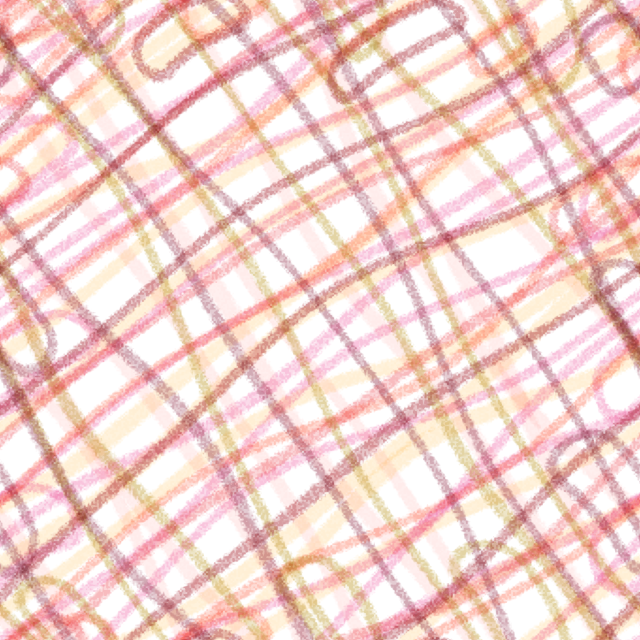
Write a Shadertoy shader that draws this pattern.

```glsl
const float TAU = 6.2831853;
const int INKS = 8;
const int HAIRPINS = 16;
const float GRAIN_CELLS = 340.0;   // whole number, so the grain wraps
const float ROUGHNESS = 0.0042;    // raggedness of the stroke edges
const float SOFTNESS = 0.0038;     // blur of the stroke edges
const float BEND = 0.023;          // sideways drift of the long strokes
const float THIN_COVER = 0.28;     // pigment in the paper's hollows
const float FULL_COVER = 0.46;     // pigment on the paper's ridges
const float PALE_COVER = 0.42;     // even pigment of the two pale inks
const vec3 PAPER = vec3(1.0);

// Order: cream, blush, mauve, olive, rose, orange, coral, wine
const vec3 INK[INKS] = vec3[](
    vec3(1.00, 0.86, 0.62), vec3(1.00, 0.83, 0.82),
    vec3(0.62, 0.28, 0.37), vec3(0.76, 0.63, 0.22),
    vec3(0.95, 0.50, 0.71), vec3(0.99, 0.50, 0.40),
    vec3(0.94, 0.42, 0.45), vec3(0.66, 0.16, 0.20));

// Whole-number travel of a stroke around the tile, which sets its direction
const vec2 WINDING[INKS] = vec2[](
    vec2(3, 2), vec2(2, -3), vec2(2, -3), vec2(2, -3),
    vec2(3, 2), vec2(4, 3), vec2(3, 2), vec2(4, 3));
const int STROKES[INKS] = int[](3, 3, 2, 2, 3, 1, 1, 1);
const float HALF_WIDTH[INKS] = float[](
    0.0114, 0.0114, 0.0076, 0.0075, 0.0080, 0.0080, 0.0080, 0.0078);

float hash(vec3 v) {
    uvec3 q = uvec3(ivec3(v)) * uvec3(1597334673u, 3812015801u, 2798796415u);
    uint n = q.x ^ q.y ^ q.z;
    n = (n ^ (n >> 16)) * 2146121005u;
    n = (n ^ (n >> 15)) * 2221713035u;
    n ^= n >> 16;
    return float(n >> 8) / 16777216.0;
}

float random(float id, float channel) {
    return hash(vec3(id, channel, 77.0));
}

// Value noise that repeats over the unit tile
float grainNoise(vec2 p, float seed) {
    vec2 g = p * GRAIN_CELLS;
    vec2 f = fract(g);
    vec2 a = mod(floor(g), GRAIN_CELLS);
    vec2 b = mod(a + 1.0, GRAIN_CELLS);
    f = f * f * (3.0 - 2.0 * f);
    return mix(mix(hash(vec3(a, seed)), hash(vec3(b.x, a.y, seed)), f.x),
               mix(hash(vec3(a.x, b.y, seed)), hash(vec3(b, seed)), f.x), f.y);
}

// Periodic sideways drift, different for every stroke
float drift(vec2 p, float id) {
    return sin(TAU * (p.x + random(id, 1.0)))
         + sin(TAU * (p.y + random(id, 2.0)))
         + 0.6 * sin(TAU * (p.x + p.y + random(id, 3.0)))
         + 0.2 * sin(TAU * (2.0 * p.x - p.y + random(id, 4.0)));
}

// Distance to one closed line that winds around the tile
float longStroke(vec2 p, vec2 winding, float offset, float id) {
    float span = length(winding);
    float level = dot(p, vec2(-winding.y, winding.x)) + offset;
    level += span * BEND * drift(p, id);
    return abs(fract(level) - 0.5) / span;
}

// Distance to a narrow loop where the scribble turns back, near a tile edge
float hairpin(vec2 p, vec2 dir, float id) {
    vec2 center = vec2(fract(id * 0.618), 0.14 * random(id, 6.0) - 0.07);
    if (mod(id, 2.0) > 0.5) center = center.yx;
    p += 0.014 * sin(TAU * (2.0 * p.yx + random(id, 8.0)));
    vec2 q = fract(p - center + 0.5) - 0.5;
    q = vec2(dot(q, dir), dot(q, vec2(-dir.y, dir.x)));
    float reach = mix(0.02, 0.12, random(id, 9.0));
    q.y += 1.5 * q.x * q.x;
    q.x -= clamp(q.x, -reach, reach);
    return abs(length(q) - mix(0.024, 0.05, random(id, 10.0)));
}

// Lays waxy, speckled pigment over what is already there
vec3 crayon(vec3 base, vec2 p, float dist, int ink, float id) {
    float halfWidth = HALF_WIDTH[ink];
    if (dist > halfWidth + 0.012) return base;
    float grain = grainNoise(p, id);
    float soft = max(SOFTNESS, 0.7 / iResolution.y);
    float ragged = dist + (0.5 - grain) * ROUGHNESS;
    float body = 1.0 - smoothstep(halfWidth - soft, halfWidth + soft, ragged);
    float cover = mix(THIN_COVER, FULL_COVER, smoothstep(0.2, 0.75, grain));
    if (ink < 2) cover = mix(cover, PALE_COVER, 0.6);
    return base * mix(vec3(1.0), INK[ink], body * cover);
}

void mainImage(out vec4 fragColor, in vec2 fragCoord) {
    vec2 p = fract(fragCoord / iResolution.xy);
    vec3 color = PAPER;
    float id = 1.0;

    // Crossing long strokes
    for (int ink = 0; ink < INKS; ink++) {
        for (int k = 0; k < STROKES[ink]; k++) {
            float offset = (float(k) + 0.6 * random(id, 0.0)) / float(STROKES[ink]);
            float dist = longStroke(p, WINDING[ink], offset, id);
            color = crayon(color, p, dist, ink, id);
            id += 1.0;
        }
    }

    // Turning loops in the stronger inks
    for (int j = 0; j < HAIRPINS; j++) {
        int ink = 2 + j % (INKS - 2);
        float dist = hairpin(p, normalize(WINDING[ink]), id);
        color = crayon(color, p, dist, ink, id);
        id += 1.0;
    }
    fragColor = vec4(color, 1.0);
}
```
